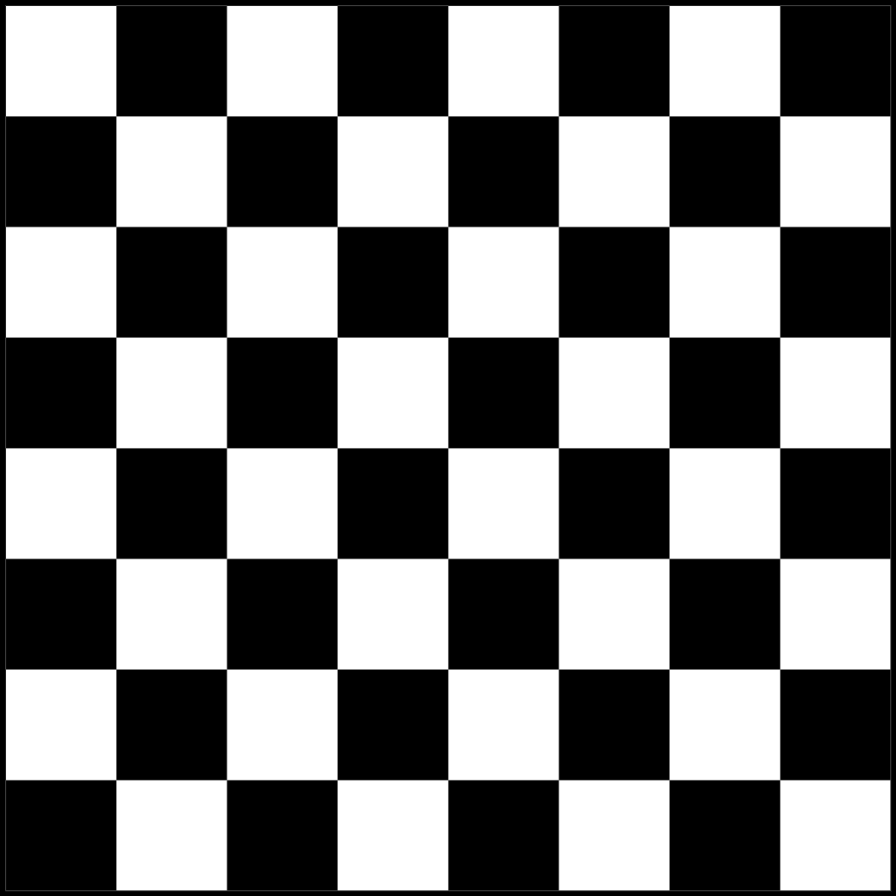
Give the GLSL for this pattern, as a WebGL 1 fragment shader.

```glsl
precision highp float;

uniform vec2 u_resolution;

// Signed distance to the nearest integer line, positive in even cells
vec2 alternate(vec2 p) {
  return 0.5 - abs(mod(p + 0.5, 2.0) - 1.0);
}

void main() {
  vec2 uv = gl_FragCoord.xy / u_resolution;

  // Board space: eight cells each way, centred at zero
  vec2 board = (uv - vec2(0.5003, 0.4997)) / 0.12348;
  float pixel = 1.0 / (0.12348 * min(u_resolution.x, u_resolution.y));

  // Checker squares with softened edges
  vec2 side = clamp(alternate(board) / (0.8 * pixel), -1.0, 1.0);
  float checker = 0.5 - 0.5 * side.x * side.y;

  // Black frame with a faint outline along the board's edge
  float inset = 4.0 - max(abs(board.x), abs(board.y));
  float inside = clamp(0.5 + inset / (1.6 * pixel), 0.0, 1.0);
  float outline = 1.0 - smoothstep(0.0, max(0.011, pixel), abs(inset));

  float shade = max(checker * inside, 0.11 * outline);
  gl_FragColor = vec4(vec3(shade), 1.0);
}
```
